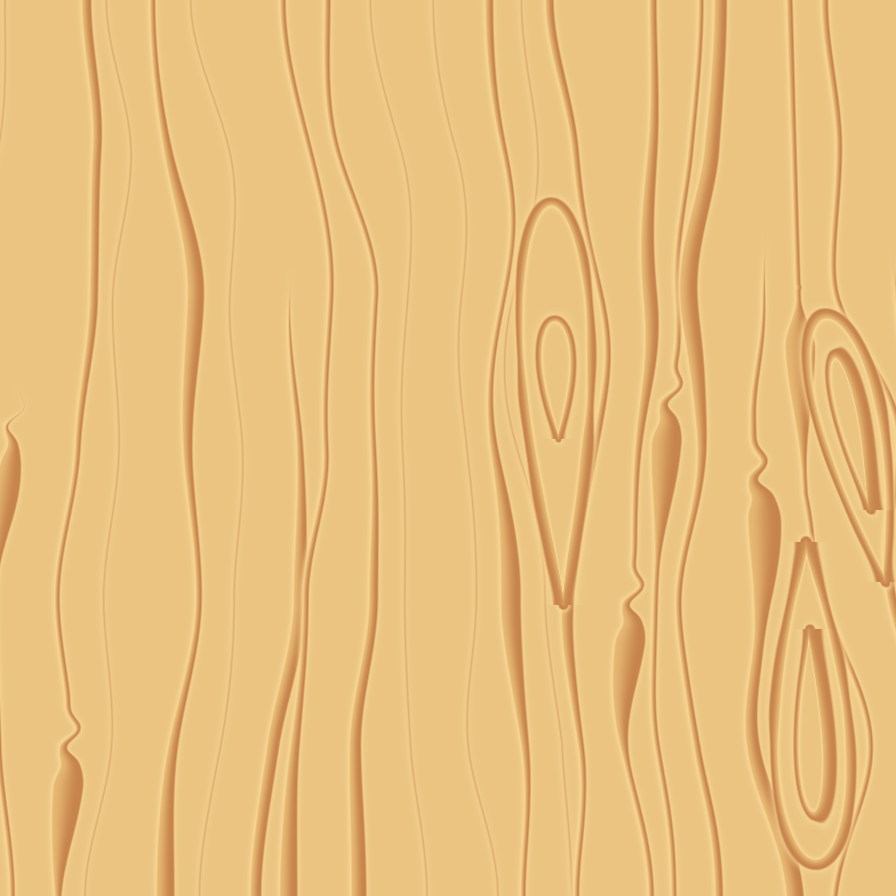
Write a three.js fragment shader that draws this texture.

```glsl
varying vec2 vUv;

float hash(vec2 p) {
  return fract(sin(dot(p, vec2(127.1, 311.7))) * 43758.5453);
}

float noise(vec2 p) {
  vec2 cell = floor(p), f = fract(p);
  f = f * f * (3.0 - 2.0 * f);
  vec2 e = vec2(1.0, 0.0);
  return mix(mix(hash(cell), hash(cell + e), f.x),
             mix(hash(cell + e.yx), hash(cell + e.xx), f.x), f.y);
}

// Knot centre (xy), half width (z), half height (w, negative points up)
vec4 knotShape(int k) {
  if (k == 0) return vec4(0.622, 0.55, 0.040, 0.225);
  if (k == 1) return vec4(0.955, 0.50, 0.038, 0.150);
  return vec4(0.905, 0.215, 0.043, -0.180);
}

// Horizontal position of the leaning knot axis at height y
float knotAxis(int k, float y) {
  vec4 s = knotShape(k);
  return s.x - (k == 1 ? 0.22 : 0.03) * (y - s.y);
}

// Kink height of a strand, or a value off the canvas for smooth strands
float kinkHeight(float id) {
  return hash(vec2(id, 4.0)) > 0.58 ? 0.1 + 0.85 * hash(vec2(id, 9.0)) : 5.0;
}

// Horizontal position of a strand, bent around the knots
float strandPath(float id, float y) {
  float home = (id + 0.5 + 0.7 * (hash(vec2(id, 1.0)) - 0.5)) / 21.0 * 1.08 - 0.04;
  float x = home + 0.085 * (noise(vec2(home * 4.0, y * 3.0 + 2.0)) - 0.5)
          + 0.030 * (noise(vec2(id * 7.0, y * 6.0)) - 0.5);
  float k = y - kinkHeight(id);
  x += 0.011 * sin(k * 110.0) * exp(-k * k / 0.0006);
  for (int i = 0; i < 3; i++) {
    vec4 s = knotShape(i);
    float axis = knotAxis(i, y);
    float side = home < s.x ? -1.0 : 1.0;
    float away = max(side * (x - axis), 0.0);
    float t = (y - s.y - 0.2 * s.w) / (0.75 * s.w);
    float push = 1.4 * s.z * exp(-t * t);
    x = axis + side * sqrt(away * away + push * push);
  }
  return x;
}

// Half width of a strand: slow swelling, a blob under the kink, tapered start
float strandWidth(float id, float y) {
  float swell = noise(vec2(id * 3.0 + 50.0, y * 3.0));
  float w = 0.0024 + 0.0085 * swell * swell * swell;
  float t = (kinkHeight(id) - y) / 0.2;
  w += 0.014 * smoothstep(0.0, 0.28, t) * (1.0 - smoothstep(0.25, 1.0, t));
  float start = hash(vec2(id, 6.0)) > 0.72 ? 0.4 + 0.5 * hash(vec2(id, 7.0)) : 2.0;
  return w * smoothstep(0.0, 0.18, start - y);
}

// Carved groove: pale rims, shaded from light on one side to dark on the other
vec3 groove(vec3 wood, float d, float halfWidth, float strength) {
  float present = strength * smoothstep(0.0, 0.0012, halfWidth);
  float edge = abs(d) - halfWidth;
  float rim = max(edge, 0.0) / 0.0038;
  float rimLight = exp(-rim * rim) * (d < 0.0 ? 0.95 : 0.65);
  wood = mix(wood, vec3(0.97, 0.84, 0.58), rimLight * present);
  float across = clamp(0.5 + 0.5 * d / max(halfWidth, 0.001), 0.0, 1.0);
  vec3 shade = mix(vec3(0.90, 0.72, 0.45), vec3(0.78, 0.52, 0.30),
                   smoothstep(0.0, 0.85, across));
  return mix(wood, shade, present * (1.0 - smoothstep(-0.0014, 0.0014, edge)));
}

// Signed distance to a drop with one round and one pointed end
float dropDistance(vec2 p, vec2 size) {
  vec2 q = p / size;
  if (q.y < -1.0) return length(p + vec2(0.0, size.y));
  float f = q.x * q.x - 0.844 * (1.0 - q.y) * (1.0 + q.y) * (1.0 + q.y);
  vec2 slope = vec2(2.0 * q.x, -0.844 * (1.0 + q.y) * (1.0 - 3.0 * q.y)) / size;
  return f / (length(slope) + 0.01);
}

void main() {
  vec3 wood = vec3(0.92, 0.77, 0.51);

  // Long strands
  for (int i = 0; i < 21; i++) {
    float id = float(i);
    float x = strandPath(id, vUv.y);
    float slope = (strandPath(id, vUv.y + 0.003) - x) / 0.003;
    float d = (vUv.x - x) / sqrt(1.0 + slope * slope);
    bool faint = hash(vec2(id, 3.0)) < 0.24;
    wood = groove(wood, d, faint ? 0.0013 : strandWidth(id, vUv.y), faint ? 0.45 : 1.0);
  }

  // Nested drops inside the knots
  for (int k = 0; k < 3; k++) {
    vec4 s = knotShape(k);
    vec2 p = vec2(vUv.x - knotAxis(k, vUv.y), vUv.y - s.y);
    float outer = 0.003 + 0.004 * noise(p * 18.0 + float(k) * 5.0);
    wood = groove(wood, dropDistance(p, s.zw), outer, 1.0);
    vec2 inner = s.zw * (k == 0 ? vec2(0.48, 0.30) : vec2(0.42, 0.58));
    float d = dropDistance(p - vec2(0.0, 0.12 * s.w), inner);
    float side = smoothstep(-0.012, 0.012, p.x);
    wood = groove(wood, d, k == 0 ? 0.0032 : mix(0.0025, 0.0075, side), 1.0);
  }
  gl_FragColor = vec4(wood, 1.0);
}
```
